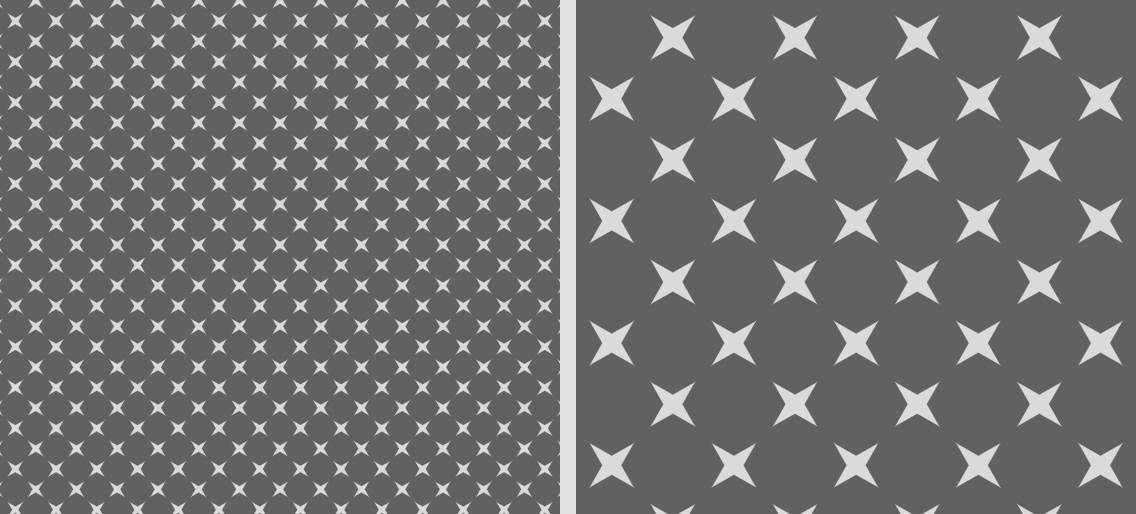
Left: the whole. Right: its middle third, enlarged.
Write a Shadertoy shader that draws this pattern.

```glsl
// Staggered rows of pale four-pointed diagonal stars on flat dark grey.

// Signed distance to the edge of a star with tips at (tip, tip) and notches on the axes.
float starDistance(vec2 p, float tip, float notch) {
    p = abs(p);
    p = vec2(min(p.x, p.y), max(p.x, p.y));
    vec2 outward = normalize(vec2(notch - tip, tip));
    return dot(p - vec2(0.0, notch), outward);
}

// Position relative to the centre of the nearest unit cell.
vec2 cellCentred(vec2 p) {
    return fract(p + 0.5) - 0.5;
}

void mainImage(out vec4 fragColor, in vec2 fragCoord) {
    // Cell units, measured from the top left corner
    float cellsPerPixel = 13.75 / iResolution.x;
    vec2 fromTop = vec2(fragCoord.x, iResolution.y - fragCoord.y);
    vec2 p = fromTop * cellsPerPixel - vec2(0.376, 0.515);

    // Two square lattices, the second shifted by half a cell
    float d = min(starDistance(cellCentred(p), 0.18, 0.078),
                  starDistance(cellCentred(p + 0.5), 0.18, 0.078));

    // Soft edge about one pixel wide
    float coverage = 1.0 - smoothstep(-0.75, 0.75, d / cellsPerPixel);
    fragColor = vec4(vec3(mix(0.38, 0.855, coverage)), 1.0);
}
```
